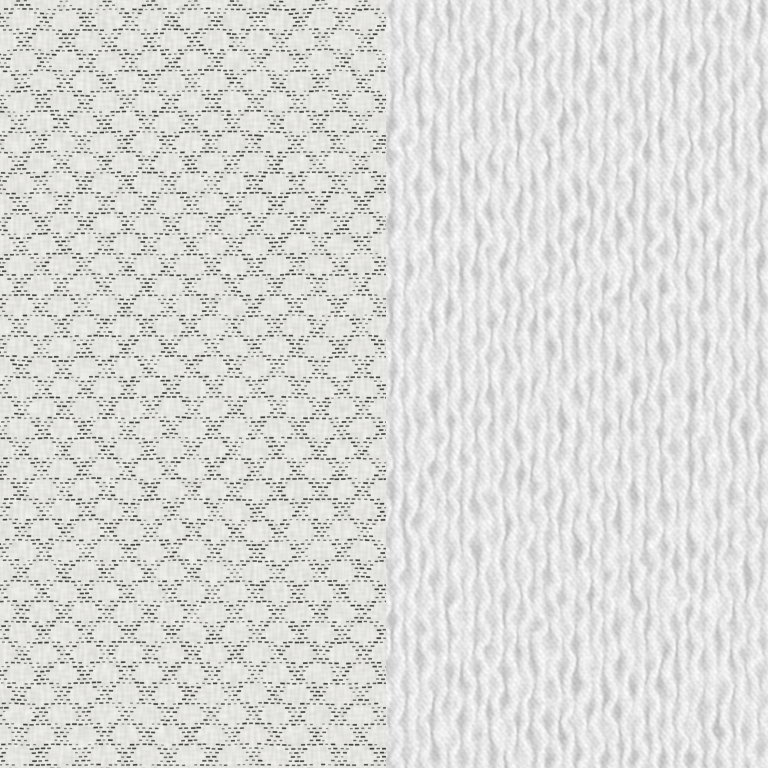
Write a three.js fragment shader that draws this texture.

```glsl
// Two woven fabrics side by side: a pale cloth with staggered clusters of dark
// dashed stitches, and a white crinkled cloth with wavy vertical ribs.
// Stitches are rounded boxes in nested cells; ribs are a warped, shaded wave.
varying vec2 vUv;

const float TAU = 6.2831853;
const float SEAM_X = 0.5025;
const float EDGE = 0.0008;          // seam softness in canvas units
const float STITCH_EDGE = 0.0010;

const float CLUSTERS = 18.0;        // stitch clusters per canvas width
const float ROWS = 37.6;            // cluster rows per canvas height
const float ROW_OFFSET = 0.45;
const float SLOTS = 7.0;            // stitch slots per cluster period
const float LINES = 5.0;            // stitch lines per cluster row
const vec2 STITCH_HALF = vec2(0.0027, 0.0010);

const float RIBS = 54.0;            // ribs per canvas width
const float WAVES = 21.0;           // rib undulations per canvas height
const float RIB_SWAY = 0.19;
const float RIB_WARP = 0.42;

const vec3 CLOTH = vec3(0.898, 0.897, 0.882);
const vec3 THREAD = vec3(0.23, 0.23, 0.22);
const vec3 RIB_SHADOW = vec3(0.765, 0.765, 0.765);
const vec3 RIB_LIGHT = vec3(0.930, 0.930, 0.930);

float hash(vec2 p) {
  vec3 q = fract(vec3(p.xyx) * 0.1031);
  q += dot(q, q.yzx + 33.33);
  return fract((q.x + q.y) * q.z);
}

vec2 gradient(vec2 cell) {
  float a = TAU * hash(cell);
  return vec2(cos(a), sin(a));
}

// Gradient noise, roughly -0.7 to 0.7
float noise(vec2 p) {
  vec2 i = floor(p), f = fract(p);
  vec2 w = f * f * f * (f * (f * 6.0 - 15.0) + 10.0);
  vec2 e = vec2(0.0, 1.0);
  float a = dot(gradient(i), f);
  float b = dot(gradient(i + e.yx), f - e.yx);
  float c = dot(gradient(i + e.xy), f - e.xy);
  float d = dot(gradient(i + e.yy), f - e.yy);
  return mix(mix(a, b, w.x), mix(c, d, w.x), w.y);
}

// Coverage of the dashes: pinched clusters between long broken lines
float stitches(vec2 p) {
  float v = (1.0 - p.y) * ROWS + ROW_OFFSET;
  v += 0.08 * noise(p * vec2(20.0, 5.0));
  float row = floor(v);
  float lineY = fract(v) * LINES;
  float lineId = floor(lineY);
  float drift = 0.16 * noise(vec2(row * 0.23, 3.7));
  float u = p.x * CLUSTERS + 0.5 * mod(row, 2.0) + drift;

  // Stitches per line from the top: 4, 3, 2, 3, 6
  float count = 2.0 + abs(lineId - 2.0) + 2.0 * step(3.5, lineId);
  float shift = 0.5 * mod(count + 1.0, 2.0);
  float t = (fract(u) - 0.5) * SLOTS;
  float slot = floor(t - shift + 0.5) + shift;
  float present = step(abs(slot), 0.5 * count - 0.25);

  // Each stitch varies in place, size and darkness
  vec2 id = vec2(floor(u) * SLOTS + slot, row * LINES + lineId) + 40.0;
  float vary = hash(id);
  vec2 d = vec2((t - slot) / (CLUSTERS * SLOTS),
                (fract(lineY) - 0.5) / (ROWS * LINES));
  d += vec2(0.0016, 0.0008) * (vec2(hash(id + 31.0), hash(id + 17.0)) - 0.5);
  vec2 halfSize = STITCH_HALF * vec2(0.55 + 0.55 * vary, 0.75 + 0.35 * vary);
  float radius = 0.0007;
  vec2 q = abs(d) - halfSize + radius;
  float dist = length(max(q, 0.0)) + min(max(q.x, q.y), 0.0) - radius;
  float ink = 0.45 + 0.55 * sqrt(vary);
  return present * (1.0 - smoothstep(-STITCH_EDGE, STITCH_EDGE, dist)) * ink;
}

vec3 stitchedCloth(vec2 p) {
  float weave = 0.060 * noise(p * vec2(230.0, 50.0))
              + 0.040 * noise(p * vec2(70.0, 240.0));
  return mix(CLOTH + weave, THREAD, stitches(p));
}

// Neighbouring ribs sway in opposition, so valleys pinch into long lenses
vec3 ribbedCloth(vec2 p) {
  float x = p.x * RIBS + RIB_WARP * noise(p * vec2(27.0, 24.0));
  x += 0.16 * noise(p * vec2(70.0, 60.0));
  float phase = TAU * p.y * WAVES + 4.0 * noise(p * vec2(14.0, 8.0));
  x += RIB_SWAY * sin(phase) * cos(0.5 * TAU * x);
  float valley = 0.5 - 0.5 * cos(TAU * x);
  float depth = 0.62 + 0.9 * noise(p * vec2(54.0, 30.0) + 9.0);
  float shade = valley * valley * depth - 0.14 * sin(TAU * x);
  shade += 0.22 * noise(p * vec2(100.0, 60.0));
  float twill = 0.014 * sin(TAU * (p.x + p.y * 0.8) * 130.0);
  float grain = 0.060 * noise(p * 220.0);
  return mix(RIB_LIGHT, RIB_SHADOW, clamp(shade, -0.15, 1.0)) + twill + grain;
}

void main() {
  vec2 p = vUv;
  float right = smoothstep(-EDGE, EDGE, p.x - SEAM_X);
  vec3 color = mix(stitchedCloth(p), ribbedCloth(p), right);
  // Soft shadow where the cloths meet
  color -= 0.03 * right * exp(-max(p.x - SEAM_X, 0.0) / 0.004);
  gl_FragColor = vec4(clamp(color, 0.0, 1.0), 1.0);
}
```
